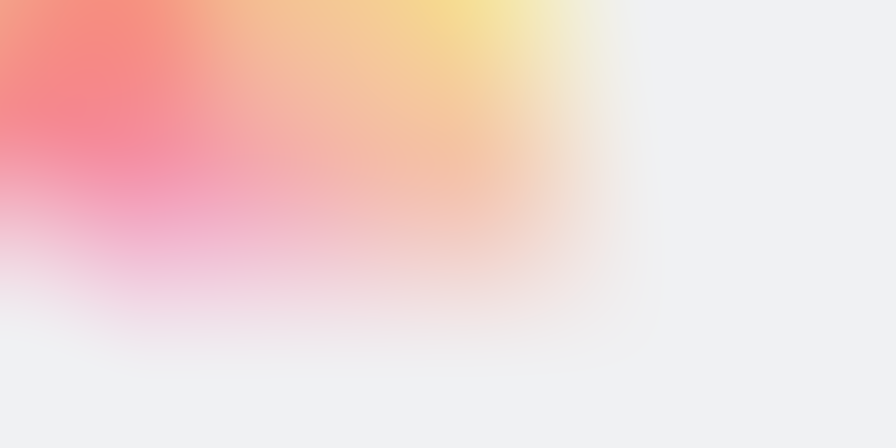
Reproduce this background procedurally as a Shadertoy shader.

```glsl
// Soft mesh gradient: coral, pink, peach and yellow glow fading into pale grey.

#define PAPER vec3(0.941, 0.945, 0.953)  // plain background
#define SHARPNESS 19.0                   // how tightly each hue holds its place
#define FADE_RIGHT vec2(0.95, 1.46)      // start and end of the right fade
#define FADE_DOWN vec2(0.30, 0.87)       // start and end of the lower fade
#define RIGHT_LEAN 0.10                  // right edge drifts outward with depth
#define LEFT_LIFT 0.09                   // lower edge rises near the left side

const int HUES = 13;

// Hue centres: x from the left, y as depth below the top, in canvas heights
const vec2 CENTRES[HUES] = vec2[HUES](
    vec2(-0.04, -0.06), vec2(0.27, 0.04), vec2(0.20, 0.19), vec2(0.26, 0.40),
    vec2(0.40, 0.62), vec2(0.66, 0.60), vec2(0.60, 0.26), vec2(0.58, -0.06),
    vec2(0.78, -0.04), vec2(0.75, 0.13), vec2(1.07, -0.04), vec2(1.00, 0.25),
    vec2(0.94, 0.46));

const vec3 COLOURS[HUES] = vec3[HUES](
    vec3(0.95, 0.69, 0.56), vec3(0.97, 0.54, 0.46), vec3(0.965, 0.49, 0.52),
    vec3(0.955, 0.56, 0.68), vec3(0.95, 0.57, 0.77), vec3(0.95, 0.64, 0.73),
    vec3(0.955, 0.65, 0.66), vec3(0.95, 0.76, 0.55), vec3(0.96, 0.82, 0.54),
    vec3(0.96, 0.77, 0.65), vec3(0.97, 0.92, 0.52), vec3(0.96, 0.79, 0.61),
    vec3(0.955, 0.71, 0.67));

// Average of all hues, weighted by a Gaussian around each centre
vec3 blendHues(vec2 p) {
    vec3 colourSum = vec3(0.0);
    float weightSum = 0.0;
    for (int i = 0; i < HUES; i++) {
        vec2 offset = p - CENTRES[i];
        float weight = exp(-SHARPNESS * dot(offset, offset));
        colourSum += weight * COLOURS[i];
        weightSum += weight;
    }
    return colourSum / weightSum;
}

// Opacity of the glow: full at the upper left, gone to the right and below
float glowMask(vec2 p) {
    float across = p.x - RIGHT_LEAN * p.y;
    float depth = p.y + LEFT_LIFT * (1.0 - smoothstep(0.0, 0.35, p.x));
    return (1.0 - smoothstep(FADE_RIGHT.x, FADE_RIGHT.y, across))
         * (1.0 - smoothstep(FADE_DOWN.x, FADE_DOWN.y, depth));
}

void mainImage(out vec4 fragColor, in vec2 fragCoord) {
    // Canvas heights, measured from the top left corner
    vec2 p = fragCoord / iResolution.y;
    p.y = 1.0 - p.y;

    fragColor = vec4(mix(PAPER, blendHues(p), glowMask(p)), 1.0);
}
```
